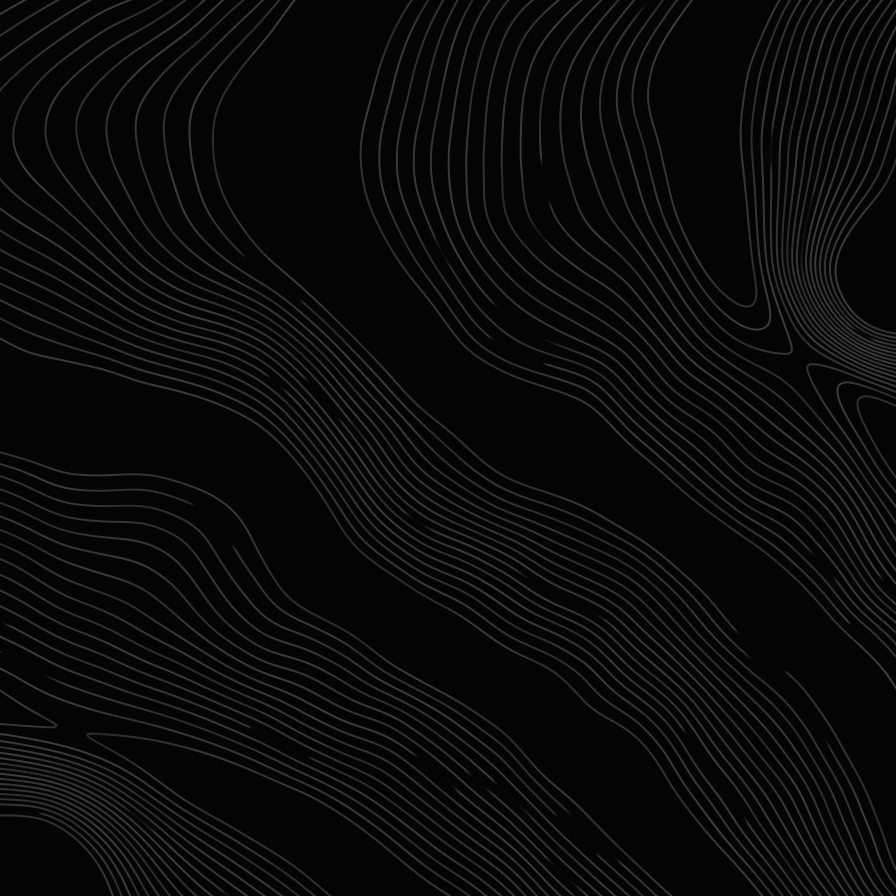
Reproduce this pattern procedurally as a WebGL 2 fragment shader.

```glsl
#version 300 es
precision highp float;
// Fine grey contour lines flowing diagonally over near-black ground.
// A folded, noise-warped height field is cut at even levels; its crests
// and hollows lie beyond the drawn levels and stay empty.

uniform vec2 u_resolution;
out vec4 fragColor;

float hash(vec2 cell) {
    vec3 q = fract(vec3(cell.xyx) * 0.1031);
    q += dot(q, q.yzx + 33.33);
    return fract((q.x + q.y) * q.z);
}

// Value noise with a quintic fade, so that contours have no creases.
float noise(vec2 p) {
    vec2 cell = floor(p), f = fract(p);
    f = f * f * f * (f * (f * 6.0 - 15.0) + 10.0);
    float low = mix(hash(cell), hash(cell + vec2(1, 0)), f.x);
    float high = mix(hash(cell + vec2(0, 1)), hash(cell + vec2(1, 1)), f.x);
    return mix(low, high, f.y);
}

float mound(vec2 p, vec2 centre, float spread) {
    vec2 q = p - centre;
    return exp(-dot(q, q) / spread);
}

// Height in contour steps.
float height(vec2 p) {
    // Broad bends plus a small wobble.
    vec2 bend = vec2(noise(p * 4.0 + 3.0), noise(p * 4.0 + 41.0)) - 0.5;
    vec2 wobble = vec2(noise(p * 11.0 + 7.0), noise(p * 11.0 + 67.0)) - 0.5;
    vec2 q = p + 0.085 * bend + 0.014 * wobble;

    // Diagonal coordinate that turns back on itself near the top.
    float lift = max(q.y - 0.62, 0.0);
    float across = q.y - 2.2 * lift * lift + q.x * (0.35 + 0.4 * q.x);

    // Rounded triangle wave: evenly spaced slopes, flat crests and hollows.
    float h = asin(0.96 * cos(3.14159 * (across - 0.24) / 0.33));
    h += 1.6 * mound(q, vec2(0.97, 0.67), 0.012);
    h -= 1.3 * mound(q, vec2(0.03, 0.05), 0.02);
    return 8.0 * h;
}

void main() {
    float pixel = 1.0 / u_resolution.y;
    vec2 p = gl_FragCoord.xy * pixel;

    // Distance to the nearest contour, from the local slope.
    float h = height(p);
    vec2 e = vec2(0.0008, 0.0);
    vec2 slope = vec2(height(p + e.xy) - h, height(p + e.yx) - h) / e.x;
    float level = round(h);
    float dist = abs(h - level) / max(length(slope), 0.001);

    // Thin antialiased line, only on the middle levels.
    float line = clamp(0.5 + (0.0011 - dist) / pixel, 0.0, 1.0);
    line *= step(abs(level), 8.5);

    // Each line has its own short gaps and uneven strength.
    float trace = noise(p * 9.0 + level * vec2(17.3, 9.1));
    line *= smoothstep(0.07, 0.12, trace);
    line *= mix(0.72, 1.08, noise(p * 14.0 + level * 5.7));

    vec3 ground = vec3(0.014, 0.015, 0.016);
    vec3 ink = vec3(0.225, 0.225, 0.235);
    fragColor = vec4(mix(ground, ink, line), 1.0);
}
```
